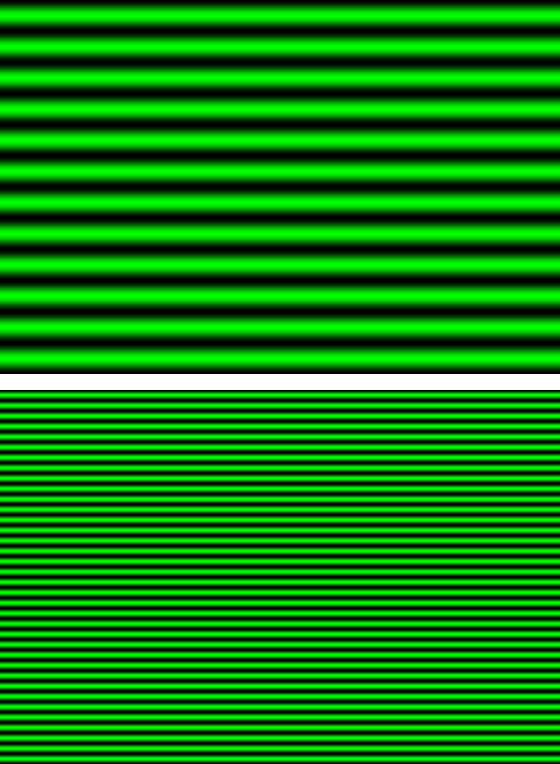
Top, the tile; bottom, the same tile 3 across and 3 down.
This pattern is drawn by a WebGL 1 fragment shader. Its source:

```glsl
precision highp float;
// Twelve soft horizontal green bands on black, with a sine brightness profile.

uniform vec2 u_resolution;

const float TAU = 6.2831853;

// Smooth wave: 0 at the ends of each repeat, 1 in its middle.
float bandGlow(float phase) {
  return 0.5 - 0.5 * cos(TAU * phase);
}

void main() {
  float height = gl_FragCoord.y / u_resolution.y;

  // A whole number of repeats keeps the top and bottom edges continuous.
  float glow = bandGlow(fract(height * 12.0));

  gl_FragColor = vec4(vec3(0.0, 1.0, 0.0) * glow, 1.0);
}
```
